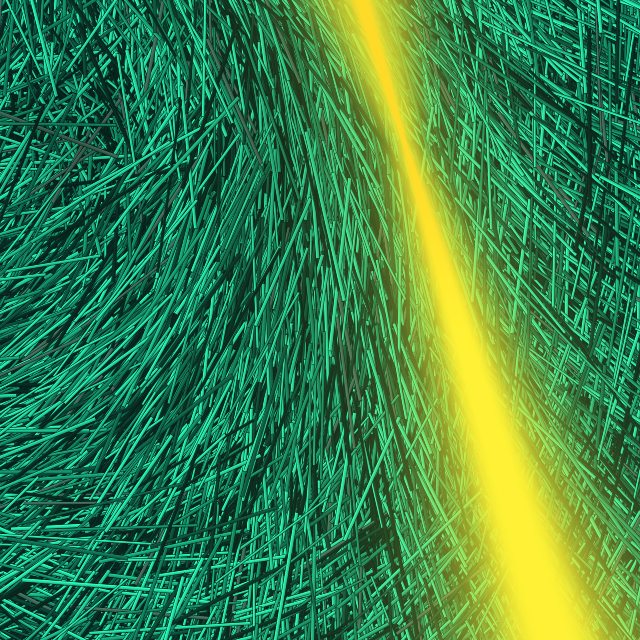
A WebGL 1 fragment shader for this background:

```glsl
precision highp float;
uniform vec2 u_resolution;

vec4 hash4(vec2 cell, float layer) {
  vec3 q = vec3(cell, layer);
  float n = dot(q, vec3(12.99, 78.23, 37.72));
  return fract(sin(vec4(n, n + 1.7, n + 3.9, n + 7.3)) * 43758.54);
}

// Curving flow: shallow at the left, upright in the middle, leaning back at the right
float flowAngle(vec2 p) {
  return 0.42 + 2.5 * p.x - 0.8 * p.x * p.x + 0.5 * (p.y - 0.4)
    + 0.6 * smoothstep(0.7, 1.05, p.y) * smoothstep(0.85, 0.35, p.x);
}

// Fibres cross at the bottom and right, and tangle at the upper left
float strokeAngle(vec2 p, vec4 rnd) {
  float crossing = max(smoothstep(0.5, 0.05, p.y), smoothstep(0.5, 0.95, p.x));
  vec2 knot = p - vec2(0.08, 0.83);
  float tangle = exp(-dot(knot, knot) / 0.03);
  float side = rnd.x < 0.42 ? -0.75 : 0.32;
  return flowAngle(p) + side * crossing
    + (rnd.y - 0.5) * (0.6 - 0.2 * crossing + 2.4 * tangle);
}

vec3 fibreColor(float tone, float pick) {
  vec3 deep = vec3(0.03, 0.17, 0.13);
  vec3 jade = vec3(0.07, 0.60, 0.43);
  vec3 mint = vec3(0.15, 0.96, 0.71);
  vec3 color = mix(deep, jade, smoothstep(0.1, 0.42, tone));
  color = mix(color, mint, smoothstep(0.45, 0.75, tone));
  return pick > 0.96 ? vec3(0.27, 0.45, 0.38) : color;
}

// One layer of scattered rods, each with a lit side and a dark rim
vec3 drawFibres(vec3 color, vec2 p, float size, float layer, float pixel) {
  vec2 shift = vec2(0.37, 0.61) * layer;
  vec2 home = floor(p / size + shift);
  for (int j = -1; j <= 1; j++) {
    for (int i = -1; i <= 1; i++) {
      vec2 cell = home + vec2(float(i), float(j));
      vec4 place = hash4(cell, layer);
      vec4 look = hash4(cell + 19.3, layer + 5.1);
      vec2 center = (cell + place.xy - shift) * size;
      float angle = strokeAngle(center, look);
      vec2 along = vec2(cos(angle), sin(angle));
      vec2 d = p - center;
      float across = dot(d, vec2(-along.y, along.x));
      float reach = size * (0.65 + 0.35 * place.z);
      float width = 0.0012 + 0.0014 * place.w;
      float ends = abs(dot(d, along)) - reach;
      float dist = max(abs(across) - width, ends);
      float rim = 1.0 - smoothstep(-pixel, pixel, dist - 0.001);
      float body = 1.0 - smoothstep(-pixel, pixel, dist);
      float light = 0.93 + 0.2 * clamp(across / width, -1.0, 1.0);
      color = mix(color, vec3(0.015, 0.11, 0.09), 0.75 * rim);
      color = mix(color, fibreColor(look.z, look.w) * light, body);
    }
  }
  return color;
}

void main() {
  vec2 p = gl_FragCoord.xy / u_resolution;
  float pixel = 0.55 / min(u_resolution.x, u_resolution.y);

  // Short fibres behind, long ones in front
  vec3 color = vec3(0.03, 0.15, 0.12);
  for (int k = 0; k < 32; k++) {
    float depth = float(k) / 31.0;
    color = drawFibres(color, p, mix(0.045, 0.14, depth), float(k), pixel);
  }

  // Soft shade in the knot and along the fold left of the beam
  vec2 knot = p - vec2(0.10, 0.80);
  vec2 fold = (p - vec2(0.45, 0.70)) / vec2(0.10, 0.25);
  color *= 1.0 - 0.18 * exp(-dot(knot, knot) / 0.012) - 0.15 * exp(-dot(fold, fold));

  // Slanted beam, pinched in its upper part
  float d = abs(p.x - (0.865 - 0.3 * p.y)) * 0.96;
  float below = max(0.78 - p.y, 0.0);
  float above = max(p.y - 0.78, 0.0);
  float haze = exp(-d / (0.085 + 0.06 * below));
  color = mix(color, vec3(0.80, 0.84, 0.18), 0.7 * haze);
  float halo = exp(-pow(d / (0.022 + 0.15 * below + 0.22 * above), 2.0));
  color = mix(color, vec3(0.95, 0.92, 0.20), 0.75 * halo);
  float coreWidth = 0.004 + 0.066 * below + 0.045 * above;
  float core = 1.0 - smoothstep(0.3, 1.7, d / coreWidth);
  vec3 coreColor = mix(vec3(1.0, 0.86, 0.16), vec3(1.0, 0.95, 0.21), smoothstep(0.0, 0.35, below));
  color = mix(color, coreColor, core);

  gl_FragColor = vec4(color, 1.0);
}
```
